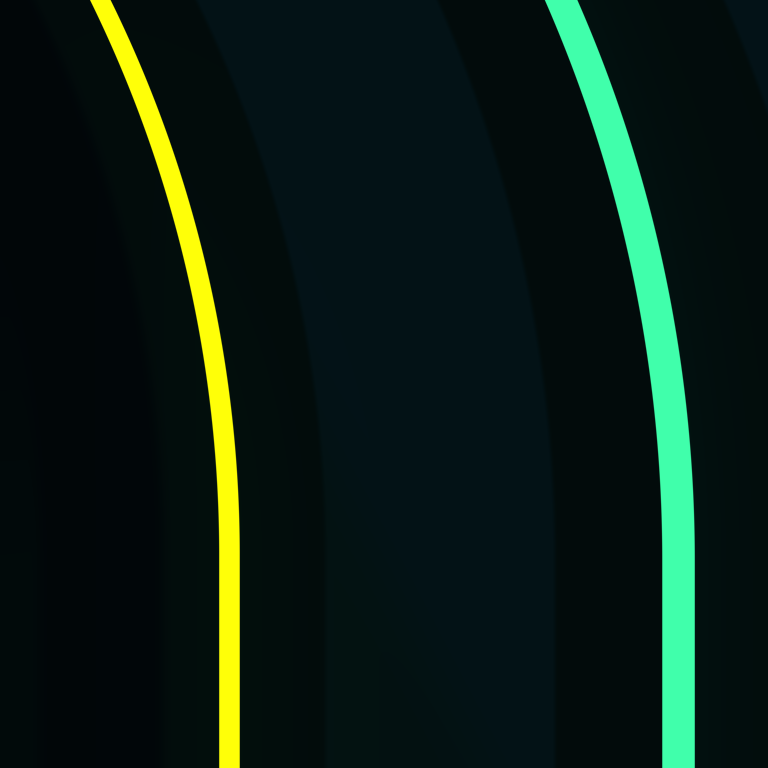
A Shadertoy shader for this background:

```glsl
// Two neon tubes, yellow and mint, rise straight and then bend left over dark glass.
// Each tube is a vertical line joined to a circular arc; horizontal offsets from
// these curves also shape the shaded bands and the faint glows around them.

// Tube layout: foot x, height where the bend starts, bend radius, half width
const vec4 YELLOW_TUBE = vec4(0.2988, 0.277, 1.638, 0.0134);
const vec4 MINT_TUBE   = vec4(0.8835, 0.271, 1.814, 0.0212);

// Shaded band around each tube: left and right offsets
const vec2 YELLOW_BAND = vec2(-0.086, 0.125);
const vec2 MINT_BAND   = vec2(-0.161, 0.212);
const float INNER_EDGE = -0.247;   // left end of the black gap
const float BAND_SOFT  = 0.004;
const float INNER_SOFT = 0.012;

const vec3 YELLOW     = vec3(1.0, 1.0, 0.03);
const vec3 MINT       = vec3(0.25, 1.0, 0.67);
const vec3 BLUE_GLASS = vec3(0.010, 0.070, 0.088);
const vec3 TEAL_GLASS = vec3(0.010, 0.068, 0.068);
const vec3 BLACK_GAP  = vec3(0.002, 0.022, 0.033);
const vec3 SHADE      = vec3(0.008, 0.045, 0.044);
const vec3 GREEN_HAZE = vec3(0.002, 0.016, 0.006);
const vec3 TEAL_HAZE  = vec3(0.001, 0.030, 0.025);

// Signed horizontal offset from a tube's centre line
float tubeOffset(vec2 p, vec4 tube) {
    float rise = max(p.y - tube.y, 0.0);
    float lean = tube.z - sqrt(max(tube.z * tube.z - rise * rise, 0.0));
    return p.x - tube.x + lean;
}

// Soft step centred on an edge
float softStep(float edge, float x, float softness) {
    return smoothstep(edge - softness, edge + softness, x);
}

// Coverage of a tube, smoothed over about one pixel
float tubeMask(float offset, float halfWidth, float pixel) {
    return 1.0 - softStep(halfWidth, abs(offset), pixel);
}

void mainImage(out vec4 fragColor, in vec2 fragCoord) {
    vec2 p = fragCoord / iResolution.xy;
    float pixel = 0.8 / iResolution.x;
    float yellowX = tubeOffset(p, YELLOW_TUBE);
    float mintX = tubeOffset(p, MINT_TUBE);

    // Glass between the tubes, turning from teal to blue across a diagonal
    float diagonal = p.x - 0.42 + 0.52 * (p.y - 0.41);
    vec3 color = mix(TEAL_GLASS, BLUE_GLASS, softStep(0.0, diagonal, 0.07));

    // Shaded band, black gap and far left haze beside the yellow tube
    color = mix(SHADE, color, softStep(YELLOW_BAND.y, yellowX, BAND_SOFT));
    color = mix(BLACK_GAP, color, softStep(YELLOW_BAND.x, yellowX, INNER_SOFT));
    float farLeft = 1.0 - softStep(INNER_EDGE, yellowX, INNER_SOFT);
    color += GREEN_HAZE * farLeft * (1.0 - smoothstep(0.2, 0.75, p.y));

    // Shaded band around the mint tube
    float mintBand = softStep(MINT_BAND.x, mintX, BAND_SOFT)
                   * (1.0 - softStep(MINT_BAND.y, mintX, BAND_SOFT));
    color = mix(color, SHADE, mintBand);

    // Faint light spilled by the tubes
    color += GREEN_HAZE * exp(-abs(yellowX) / 0.06) * smoothstep(1.0, 0.3, p.y);
    color += TEAL_HAZE * exp(-abs(mintX) / 0.06) * step(0.0, mintX);

    // Bright tubes
    color = mix(color, YELLOW, tubeMask(yellowX, YELLOW_TUBE.w, pixel));
    color = mix(color, MINT, tubeMask(mintX, MINT_TUBE.w, pixel));
    fragColor = vec4(color, 1.0);
}
```
